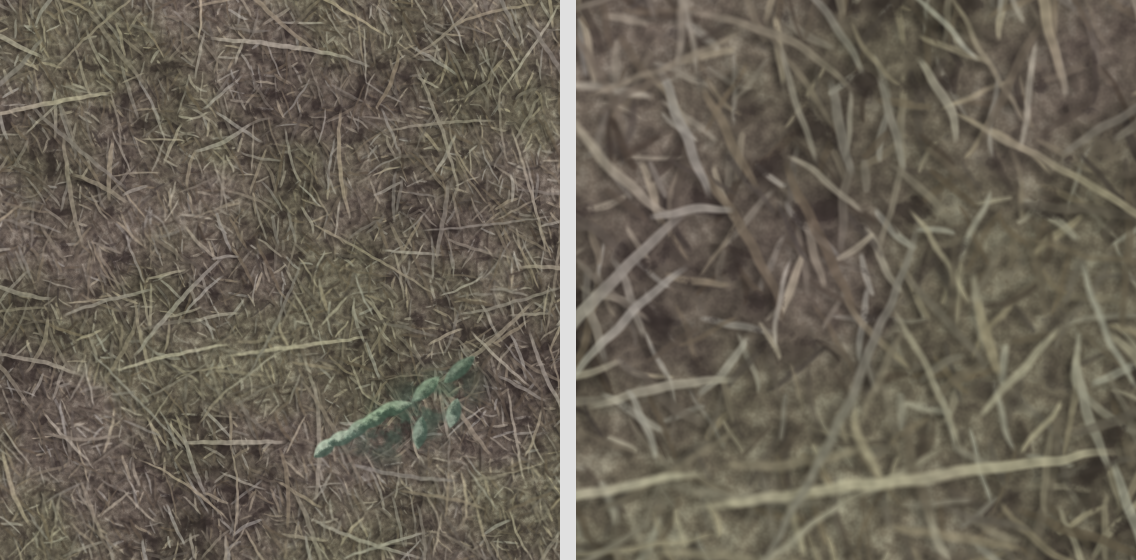
Left: the whole. Right: its middle third, enlarged.
Write a Shadertoy shader that draws this texture.

```glsl
#define GAP_COLOR   vec3(0.205, 0.178, 0.165)
#define THATCH      vec3(0.400, 0.368, 0.322)
#define STRAW_LIGHT vec3(0.660, 0.640, 0.575)
#define LEAF_DARK   vec3(0.270, 0.340, 0.290)
#define LEAF_PALE   vec3(0.680, 0.750, 0.650)
#define LEAN        -1.2
#define SOFTNESS    0.0014
#define GAP_SCALE   38.0
#define GRAIN       0.20

const float PI = 3.14159;

vec4 hash4(vec2 p) {
    vec4 h = fract(p.xyxy * vec4(0.1031, 0.1030, 0.0973, 0.1099));
    h += dot(h, h.wzxy + 33.33);
    return fract((h.xxyz + h.yzzw) * h.zywx);
}

float cornerSlope(vec2 cell, vec2 offset) {
    float a = 2.0 * PI * hash4(cell + 71.0).x;
    return dot(vec2(cos(a), sin(a)), offset);
}

float gradientNoise(vec2 p) {
    vec2 i = floor(p), f = p - i;
    vec2 u = f * f * f * (f * (f * 6.0 - 15.0) + 10.0);
    vec2 e = vec2(1, 0);
    return mix(mix(cornerSlope(i, f), cornerSlope(i + e, f - e), u.x),
               mix(cornerSlope(i + e.yx, f - e.yx), cornerSlope(i + 1.0, f - 1.0), u.x), u.y);
}

float fbm(vec2 p) {
    float sum = 0.0, amp = 1.0;
    for (int i = 0; i < 4; i++) {
        sum += amp * gradientNoise(p);
        p = mat2(1.6, 1.2, -1.2, 1.6) * p + 13.7;
        amp *= 0.55;
    }
    return sum;
}

vec2 rotate(vec2 p, float a) {
    return vec2(cos(a) * p.x + sin(a) * p.y, cos(a) * p.y - sin(a) * p.x);
}

vec3 toneColor(float tone) {
    vec3 low = mix(GAP_COLOR, THATCH, clamp(tone * 2.0, 0.0, 1.0));
    return mix(low, STRAW_LIGHT, clamp(tone * 2.0 - 1.0, 0.0, 1.0));
}

// Scatters bent, tapered stalks over a jittered grid, three per cell
vec3 addStraws(vec3 col, vec2 uv, float cells, float width, float density,
               vec2 toneRange, float opacity, float soft) {
    vec2 home = floor(uv * cells);
    for (int k = 0; k < 3; k++)
    for (int y = -1; y <= 1; y++)
    for (int x = -1; x <= 1; x++) {
        vec2 cell = home + vec2(x, y);
        vec2 key = cell + float(k) * 57.0 + cells * 3.0;
        vec4 place = hash4(key), look = hash4(key + 191.0);
        if (look.x > density) continue;
        float spread = place.z * 2.0 - 1.0;
        float angle = LEAN + 0.5 * PI * spread * (0.3 + 0.7 * abs(spread));
        vec2 q = rotate(uv - (cell + place.xy) / cells, angle);
        float along = q.x * cells / mix(0.4, 0.95, place.w);
        q.y += (look.y - 0.5) * 0.16 * along * along / cells;
        q.y += 0.003 * gradientNoise(vec2(q.x * 45.0, place.x * 90.0));
        float w = width * mix(0.6, 1.3, look.z) * (1.0 - 0.5 * along * along);
        float cover = 1.0 - smoothstep(w - soft, w + soft, abs(q.y));
        cover *= 1.0 - smoothstep(0.75, 1.0, abs(along));
        float tone = mix(toneRange.x, toneRange.y, look.w);
        vec3 hue = mix(vec3(0.98, 1.0, 1.04), vec3(1.03, 1.0, 0.94), place.y);
        // Each stalk darkens the thatch beneath its lower side
        float under = 1.0 - smoothstep(0.0, 2.0 * width + soft, abs(q.y + 1.5 * width));
        under *= 1.0 - smoothstep(0.6, 1.0, abs(along));
        col *= 1.0 - 0.16 * under * opacity;
        col = mix(col, toneColor(tone) * hue, cover * opacity);
    }
    return col;
}

// A green stem with alternating pointed leaves
vec3 addSprig(vec3 col, vec2 uv) {
    vec2 root = vec2(0.58, 0.20), tip = vec2(0.82, 0.34);
    float shade = smoothstep(0.12, 0.0, length(rotate(uv - vec2(0.74, 0.26), 0.55) * vec2(0.6, 1.3)));
    col = mix(col, LEAF_DARK, 0.8 * shade * smoothstep(-0.4, 0.3, fbm(uv * 24.0)));
    for (int i = 0; i < 9; i++) {
        float t = float(i) / 8.0;
        vec4 h = hash4(vec2(i, 23.0));
        float hanging = step(0.45, t) * mod(float(i), 2.0);
        vec2 center = mix(root, tip, t) + vec2(0.02, -0.06) * hanging;
        vec2 q = rotate(uv - center, mix(0.5, 1.2, hanging) + (h.x - 0.5) * 0.5);
        float along = q.x / mix(0.026, 0.040, h.y);
        float w = 0.013 * (1.0 - along * along);
        float leaf = 1.0 - smoothstep(w - 0.003, w + 0.003, abs(q.y));
        leaf *= 1.0 - smoothstep(0.85, 1.1, abs(along));
        float lit = smoothstep(-0.008, 0.006, q.y + 0.012 * fbm(uv * 40.0)) * mix(0.35, 1.0, h.z);
        col = mix(col, mix(LEAF_DARK, LEAF_PALE, lit), leaf * 0.9);
    }
    return col;
}

void mainImage(out vec4 fragColor, in vec2 fragCoord) {
    vec2 uv = fragCoord / iResolution.y;
    float patches = fbm(uv * 4.5 + 4.0);
    float blur = smoothstep(-0.1, 0.6, patches + 0.3 - 0.6 * uv.y);
    float soft = SOFTNESS * (1.0 + 0.8 * blur);

    // Matted thatch and fine fibres
    float grain = fbm(uv * 60.0);
    vec3 col = toneColor(0.47 + 0.34 * grain + 0.16 * patches);
    col = addStraws(col, uv, 36.0, 0.0021, 0.90, vec2(0.10, 1.00), 0.68, soft);

    // Small shadowed gaps between stalks
    float gap = gradientNoise(uv * GAP_SCALE) + 0.4 * grain - 0.35 * patches;
    col = mix(col, GAP_COLOR, 0.8 * smoothstep(0.16, 0.55, gap) * (1.0 - 0.4 * blur));

    // Longer stalks on top
    col = addStraws(col, uv, 17.0, 0.0026, 0.75, vec2(0.35, 1.00), 0.70, soft);
    col = addStraws(col, uv, 7.0, 0.0034, 0.50, vec2(0.65, 1.00), 0.80, soft);
    col = addSprig(col, uv);

    // Faint mauve to olive drift and fine grain
    float drift = fbm(uv * 4.0 + 31.0);
    col *= mix(vec3(1.02, 0.99, 1.03), vec3(0.99, 1.01, 0.96), smoothstep(-0.4, 0.5, drift));
    col *= 1.03 + GRAIN * gradientNoise(uv * 130.0) + 0.12 * patches;
    fragColor = vec4(col, 1.0);
}
```
